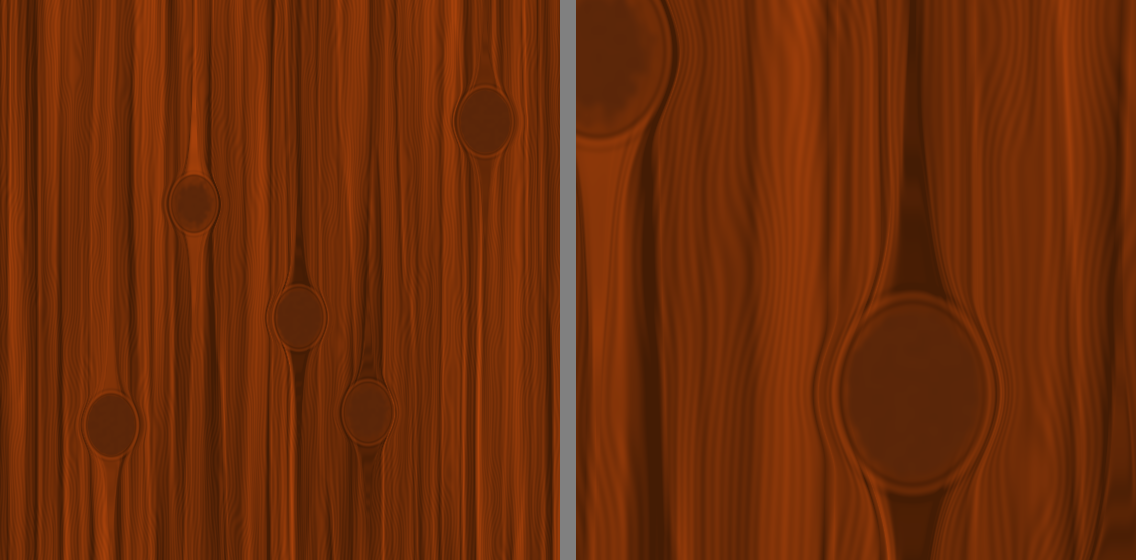
Left: the whole. Right: its middle third, enlarged.
Write a WebGL 2 fragment shader that draws this texture.

```glsl
#version 300 es
precision highp float;
// Dark reddish-brown wood with upright grain that flows around oval knots.

uniform vec2 u_resolution;
out vec4 fragColor;

const vec3 DARK_WOOD = vec3(0.265, 0.108, 0.015);
const vec3 LIGHT_WOOD = vec3(0.69, 0.27, 0.045);
const vec3 KNOT_COLOR = vec3(0.355, 0.150, 0.035);
const int KNOT_COUNT = 5;
const vec2 KNOT_RADIUS = vec2(0.041, 0.052);
const float KNOT_TAIL = 0.15;      // reach of the bent grain above and below
const float BASE_TONE = 0.425;
const float WOBBLE = 0.007;        // sideways drift of the grain
const float SEAM_DEPTH = 0.30;
const float CREST_HEIGHT = 0.34;
const float CREST_OFFSET = 0.006;
const float FIBER_FREQUENCY = 170.0;
const float FIBER_CONTRAST = 0.06;
const float TAU = 6.28319;

float hash(vec2 p) {
    return fract(sin(dot(p, vec2(127.1, 311.7))) * 43758.5453);
}

// Smooth noise along one column, with its own vertical phase
float columnNoise(float column, float y) {
    y += 17.0 * hash(vec2(column, 3.7));
    float row = floor(y);
    float f = smoothstep(0.0, 1.0, y - row);
    return mix(hash(vec2(column, row)), hash(vec2(column, row + 1.0)), f);
}

// Noise blended between neighbouring columns
float streaks(vec2 p) {
    float column = floor(p.x);
    float f = smoothstep(0.0, 1.0, p.x - column);
    return mix(columnNoise(column, p.y), columnNoise(column + 1.0, p.y), f);
}

// Narrow lines where the noise crosses its middle value
float seams(vec2 p) {
    float ridge = 1.0 - abs(2.0 * streaks(p * vec2(36.0, 0.8) + 41.0) - 1.0);
    return pow(ridge, 7.0);
}

vec2 knotCenter(float id) {
    vec2 center = vec2(0.1 + 0.8 * fract(0.1 + 0.618 * id),
                       0.5 - 0.31 * cos(1.4 * id - 0.7));
    return center + 0.05 * (vec2(hash(vec2(id, 5.0)), hash(vec2(id, 9.0))) - 0.5);
}

vec2 knotRadius(float id) {
    return KNOT_RADIUS * (0.96 + 0.16 * hash(vec2(id, 21.0)));
}

// Sideways position of the grain after parting around every knot
float partedGrain(vec2 p) {
    float x = p.x;
    for (int i = 0; i < KNOT_COUNT; i++) {
        vec2 d = p - knotCenter(float(i));
        vec2 radius = knotRadius(float(i));
        float body = d.y / radius.y;
        float tail = d.y / KNOT_TAIL;
        float width = radius.x * (0.8 * exp(-body * body) + 0.36 * exp(-tail * tail));
        float q = d.x / max(width, 0.0001);
        x -= d.x * exp(-q * q * q * q);
    }
    return x;
}

float grainTone(vec2 g) {
    float tone = BASE_TONE;
    tone += 0.18 * (streaks(g * vec2(17.0, 1.3)) - 0.5);
    tone += 0.50 * (streaks(g * vec2(56.0, 1.2) + 11.0) - 0.5);
    tone += 0.46 * (streaks(g * vec2(110.0, 1.5) + 23.0) - 0.5);
    tone += 0.24 * (streaks(g * vec2(210.0, 2.5) + 31.0) - 0.5);
    tone -= SEAM_DEPTH * seams(g);
    tone += CREST_HEIGHT * seams(g - vec2(CREST_OFFSET, 0.0));
    return tone;
}

// Fine wavy fibers, faded out where they get too dense to draw
float fibers(vec2 g) {
    float bend = 4.0 * streaks(g * vec2(34.0, 12.0) + 57.0);
    float phase = g.x * FIBER_FREQUENCY + bend;
    float visible = 1.0 - smoothstep(0.4, 0.65, fwidth(phase));
    return sin(TAU * phase) * visible;
}

// Soft line of the given half width around a value
float band(float value, float center, float halfWidth) {
    float q = (value - center) / halfWidth;
    return exp(-q * q);
}

void main() {
    vec2 uv = gl_FragCoord.xy / u_resolution;

    // Grain
    vec2 g = vec2(partedGrain(uv), uv.y);
    g.x += WOBBLE * (streaks(uv * vec2(4.0, 3.0) + 71.0) - 0.5);
    float tone = grainTone(g) + FIBER_CONTRAST * fibers(g);

    // Knots with a dark outline and a lighter collar
    float core = 0.0;
    float rough = streaks(uv * vec2(150.0, 130.0)) - 0.5;
    for (int i = 0; i < KNOT_COUNT; i++) {
        float id = float(i);
        float e = length((uv - knotCenter(id)) / knotRadius(id));
        float softness = 0.06 + 0.40 * pow(hash(vec2(id, 33.0)), 3.0);
        float collar = 1.0 - smoothstep(1.0, 1.18, e);
        tone = mix(tone, 0.36, 0.75 * collar);
        tone += 0.14 * band(e, 1.08, 0.04);
        tone -= 0.15 * band(e, 1.0, 0.035) + 0.10 * band(e, 1.17, 0.04);
        core = max(core, 1.0 - smoothstep(0.99 - softness, 0.99, e + 0.5 * softness * rough));
    }

    vec3 color = mix(DARK_WOOD, LIGHT_WOOD, clamp(tone, 0.0, 1.05));
    color = mix(color, KNOT_COLOR * (1.0 + 0.04 * rough), 0.95 * core);
    fragColor = vec4(color, 1.0);
}
```
